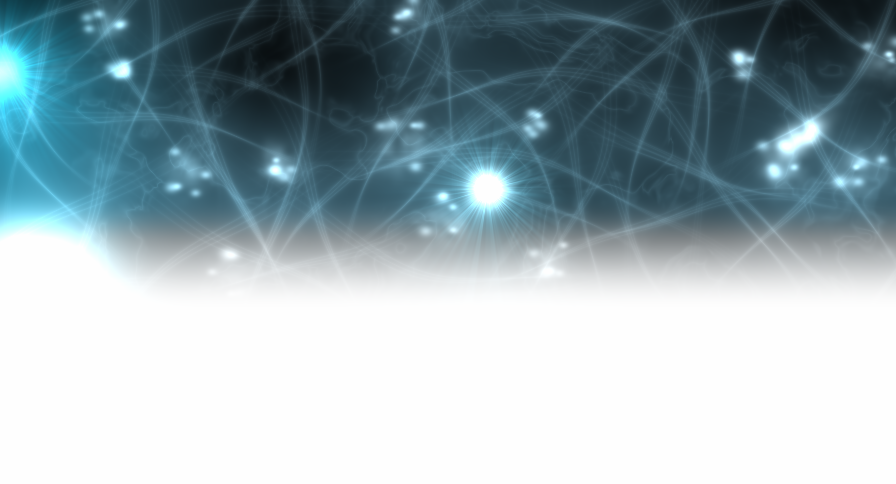
Write a WebGL 2 fragment shader that draws this background.

```glsl
#version 300 es
precision highp float;
// Web of pale filaments and cyan glows on dark teal, fading to white below.
uniform vec2 u_resolution;
out vec4 fragColor;

float hash(float n) { return fract(sin(n * 127.1 + 3.7) * 43758.55); }

float noise(vec2 p) {
  vec2 i = floor(p), f = fract(p);
  f = f * f * (3.0 - 2.0 * f);
  float n = i.x + i.y * 57.0;
  return mix(mix(hash(n), hash(n + 1.0), f.x),
             mix(hash(n + 57.0), hash(n + 58.0), f.x), f.y);
}

float fbm(vec2 p) {
  float sum = 0.0, amp = 0.5;
  for (int i = 0; i < 4; i++) {
    sum += amp * noise(p);
    p = mat2(1.6, 1.2, -1.2, 1.6) * p + 7.3;
    amp *= 0.5;
  }
  return sum;
}

float blob(vec2 p, vec2 center, vec2 radius) {
  vec2 d = (p - center) / radius;
  return exp(-dot(d, d));
}

// Bent bundles of three strands that spread apart along their length
float filaments(vec2 p) {
  float sum = 0.0;
  for (int i = 0; i < 64; i++) {
    float n = float(i) * 5.0;
    vec2 center = vec2(hash(n) * 1.9, 0.4 + 0.62 * hash(n + 1.0));
    float angle = 3.14159 * hash(n + 2.0);
    vec2 axis = vec2(cos(angle), sin(angle)), d = p - center;
    float along = dot(d, axis);
    float across = dot(d, vec2(-axis.y, axis.x));
    across += (hash(n + 3.0) - 0.5) * 1.6 * along * along + 0.012 * sin(along * 13.0 + n);
    float reach = 0.12 + 0.2 * hash(n + 4.0);
    float fade = exp(-along * along / (reach * reach));
    for (int k = -1; k <= 1; k++) {
      float gap = abs(across - float(k) * (0.005 + 0.035 * along));
      sum += fade * (0.16 * exp(-gap / 0.0025) + 0.045 * exp(-gap / 0.014));
    }
  }
  return sum;
}

// Fine flowing ridges between the bundles
float wisps(vec2 p) {
  vec2 warp = vec2(fbm(p * 4.0), fbm(p * 4.0 + 19.0));
  float ridge = 1.0 - abs(2.0 * fbm(p * 6.0 + warp * 5.0) - 0.95);
  return pow(clamp(ridge, 0.0, 1.0), 14.0);
}

// Soft clusters with scattered glints: x, y, size
float clusters(vec2 p) {
  vec3 spots[14] = vec3[14](
    vec3(0.22, 0.955, 0.040), vec3(0.25, 0.850, 0.018), vec3(0.845, 0.97, 0.030),
    vec3(0.57, 0.667, 0.035), vec3(0.83, 0.710, 0.060), vec3(0.39, 0.645, 0.040),
    vec3(0.483, 0.44, 0.045), vec3(1.13, 0.456, 0.040), vec3(1.546, 0.867, 0.020),
    vec3(1.62, 0.650, 0.045), vec3(1.78, 0.650, 0.050), vec3(1.11, 0.740, 0.025),
    vec3(1.83, 0.880, 0.045), vec3(0.93, 0.550, 0.050));
  float sum = 0.0;
  for (int i = 0; i < 14; i++) {
    vec3 s = spots[i];
    sum += 0.28 * blob(p, s.xy, s.zz) * (0.4 + noise(p * 45.0));
    for (int k = 0; k < 5; k++) {
      float n = float(i * 5 + k) + 400.0;
      vec2 offset = vec2(hash(n), hash(n + 90.0)) - 0.5;
      float size = 0.005 + 0.008 * hash(n + 180.0);
      sum += 0.45 * blob(p, s.xy + offset * s.z * 2.2, vec2(size * 1.3, size));
    }
  }
  return sum;
}

// Bright core, halo and thin rays
vec3 star(vec2 p, vec2 center, float size, vec3 tint) {
  vec2 d = p - center;
  float r = length(d) / size;
  vec2 dir = d / max(length(d), 0.0001);
  float rays = noise(dir * 14.0 + 30.0) * noise(dir * 27.0 + 60.0);
  return vec3(1.1) * exp(-r * r * 2.5) + tint * exp(-r * 1.1) * (0.6 + 0.9 * rays);
}

void main() {
  vec2 p = gl_FragCoord.xy / u_resolution.y;
  p.x *= 1.855 * u_resolution.y / u_resolution.x;

  // Clouded teal, darker in the upper hollows
  float cloud = fbm(p * 3.5 + 4.0);
  float light = 0.36 + 0.55 * cloud + 0.25 * (1.0 - smoothstep(0.55, 0.9, p.y));
  light -= 0.45 * blob(p, vec2(1.68, 1.0), vec2(0.3, 0.17));
  light -= 0.40 * blob(p, vec2(0.58, 0.90), vec2(0.2, 0.17));
  light -= 0.40 * blob(p, vec2(0.08, 1.02), vec2(0.16, 0.09));
  light -= 0.20 * blob(p, vec2(1.25, 0.90), vec2(0.2, 0.15));
  vec3 color = vec3(0.22, 0.36, 0.42) * max(light, 0.13);
  color += vec3(0.0, 0.24, 0.30) * blob(p, vec2(0.0, 0.72), vec2(0.26, 0.3));

  // Web and glints
  float web = filaments(p) * (0.45 + 0.7 * cloud) + 0.12 * wisps(p);
  color += vec3(0.42, 0.56, 0.62) * (1.0 - exp(-web * 1.1));
  color += vec3(0.72, 0.86, 0.92) * clusters(p);

  // Fade through grey into white
  float fade = 1.0 - smoothstep(0.36, 0.60, p.y);
  color = mix(color, vec3(dot(color, vec3(0.33))), 0.7 * smoothstep(0.0, 0.4, fade));
  color = mix(color, vec3(0.995), fade);

  // Main glows
  color += star(p, vec2(1.01, 0.61), 0.058, vec3(0.35, 0.75, 0.85));
  color += star(p, vec2(0.0, 0.85), 0.07, vec3(0.05, 0.75, 0.85)) * vec3(0.55, 0.95, 1.0);
  color += vec3(0.60, 0.88, 0.95) * blob(p, vec2(0.07, 0.46), vec2(0.13, 0.10));
  vec2 slant = mat2(0.8, -0.6, 0.6, 0.8) * (p - vec2(1.655, 0.715));
  color += vec3(0.8, 0.86, 0.88) * blob(slant, vec2(0.0), vec2(0.055, 0.026)) * (0.5 + noise(p * 38.0));

  fragColor = vec4(clamp(color, 0.0, 0.995), 1.0);
}
```
